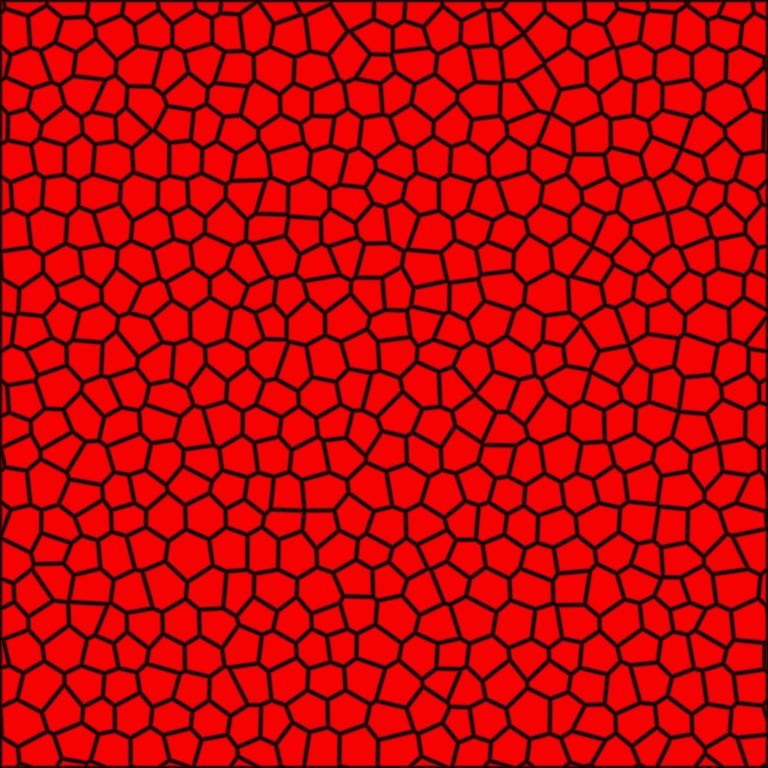
Reproduce this pattern procedurally as a WebGL 2 fragment shader.

```glsl
#version 300 es
precision highp float;

uniform vec2 u_resolution;
out vec4 fragColor;

const vec2 GRID = vec2(21.5, 23.5);

vec2 hash2(vec2 p) {
    vec2 q = vec2(dot(p, vec2(127.1, 311.7)), dot(p, vec2(269.5, 183.3)));
    return fract(sin(q) * 43758.5453);
}

// Jittered cell centre on staggered rows, in canvas units
vec2 cellSite(vec2 id) {
    float stagger = 0.5 * mod(id.y, 2.0) - 0.25;
    vec2 jitter = 0.58 * (hash2(id) - 0.5);
    return (id + 0.5 + vec2(stagger, 0.0) + jitter) / GRID;
}

// Exact distance to the closest Voronoi border
float borderDistance(vec2 p) {
    vec2 base = floor(p * GRID);
    vec2 nearestId = base;
    vec2 nearest = vec2(0.0);
    float best = 1e3;
    for (int y = -2; y <= 2; y++) {
        for (int x = -2; x <= 2; x++) {
            vec2 id = base + vec2(x, y);
            vec2 site = cellSite(id);
            float d = dot(site - p, site - p);
            if (d < best) {
                best = d;
                nearest = site;
                nearestId = id;
            }
        }
    }

    float border = 1e3;
    for (int y = -2; y <= 2; y++) {
        for (int x = -2; x <= 2; x++) {
            if (x == 0 && y == 0) continue;
            vec2 site = cellSite(nearestId + vec2(x, y));
            vec2 middle = 0.5 * (nearest + site);
            border = min(border, dot(middle - p, normalize(site - nearest)));
        }
    }
    return border;
}

void main() {
    vec2 uv = gl_FragCoord.xy / u_resolution;

    // Cell borders plus a thin frame around the canvas
    vec2 toEdge = min(uv, 1.0 - uv);
    float d = min(borderDistance(uv), min(toEdge.x, toEdge.y));

    // Soft dark lines on red, with a faint cool tint along the rims
    float fill = smoothstep(0.0, 0.006, d);
    vec3 lineColor = vec3(0.10, 0.0, 0.0);
    vec3 cellColor = vec3(0.965, 0.008, 0.01);
    vec3 color = mix(lineColor, cellColor, fill);
    color += vec3(0.0, 0.35, 0.5) * fill * fill * (1.0 - fill);

    fragColor = vec4(color, 1.0);
}
```
